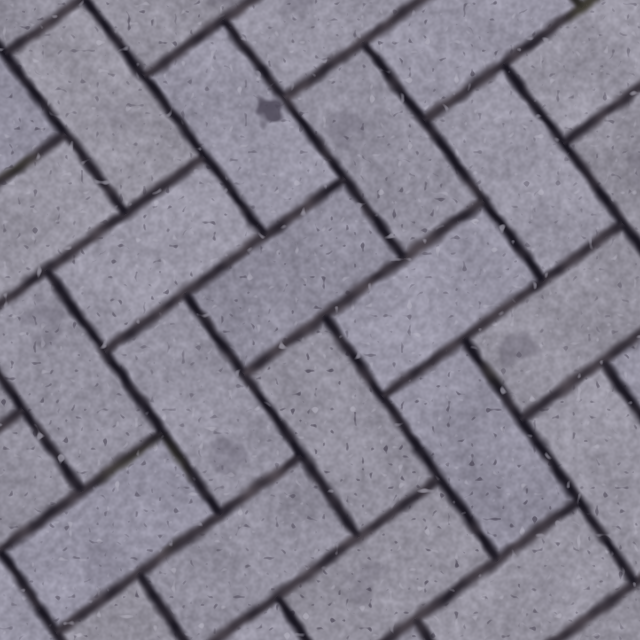
A Shadertoy shader for this texture:

```glsl
const vec3 STONE_DARK = vec3(0.45, 0.44, 0.49);
const vec3 STONE_PALE = vec3(0.63, 0.62, 0.68);
const vec3 PIT = vec3(0.27, 0.25, 0.31);
const vec3 FLECK = vec3(0.74, 0.73, 0.78);
const vec3 SOIL = vec3(0.33, 0.30, 0.33);
const vec3 SHADOW = vec3(0.10, 0.09, 0.13);
const vec3 MOSS = vec3(0.27, 0.27, 0.18);

struct Brick { vec2 id; vec2 pos; vec2 size; };

float hash(vec2 p) {
    vec3 q = fract(p.xyx * vec3(0.1031, 0.1030, 0.0973));
    q += dot(q, q.yzx + 33.33);
    return fract((q.x + q.y) * q.z);
}

float cornerSlope(vec2 cell, vec2 corner, vec2 f) {
    float angle = 6.2832 * hash(cell + corner);
    return dot(vec2(cos(angle), sin(angle)), f - corner);
}

float gradientNoise(vec2 p) {
    vec2 cell = floor(p), f = p - cell;
    vec2 w = f * f * f * (f * (f * 6.0 - 15.0) + 10.0);
    float low = mix(cornerSlope(cell, vec2(0, 0), f), cornerSlope(cell, vec2(1, 0), f), w.x);
    float high = mix(cornerSlope(cell, vec2(0, 1), f), cornerSlope(cell, vec2(1, 1), f), w.x);
    return mix(low, high, w.y);
}

float fbm(vec2 p, int octaves) {
    float sum = 0.0, amplitude = 1.0;
    for (int i = 0; i < octaves; i++) {
        sum += amplitude * gradientNoise(p);
        p = mat2(1.6, 1.2, -1.2, 1.6) * p + 7.3;
        amplitude *= 0.55;
    }
    return sum;
}

// Bricks two cells long; the cell's diagonal index picks brick and half
Brick herringbone(vec2 grid) {
    vec2 cell = floor(grid);
    float k = mod(cell.x - cell.y, 4.0);
    bool rising = k < 1.5;
    vec2 shift = rising ? vec2(k, 0.0) : vec2(0.0, 3.0 - k);
    return Brick(cell - shift, grid - cell + shift, rising ? vec2(2, 1) : vec2(1, 2));
}

// Depth inside a rounded box, positive towards its middle
float insideDepth(vec2 pos, vec2 size, float radius) {
    vec2 q = abs(pos - 0.5 * size) - 0.5 * size + radius;
    return radius - length(max(q, 0.0)) - min(max(q.x, q.y), 0.0);
}

float blot(vec2 p, vec2 center, float radius, float wobble) {
    return 1.0 - smoothstep(0.5 * radius, 1.2 * radius, length(p - center) + wobble * radius);
}

vec3 stoneColor(vec2 p, Brick brick) {
    vec2 seed = brick.id * 3.7;
    float tint = hash(brick.id + 40.0) - 0.5;
    float tone = 0.68 + 0.28 * tint + 0.32 * fbm(p * 11.0 + seed, 3) + 0.42 * fbm(p * 75.0, 2);
    vec3 color = mix(STONE_DARK, STONE_PALE, clamp(tone, 0.0, 1.15));
    color += vec3(0.008, 0.006, -0.012) * (hash(brick.id + 71.0) - 0.4);

    // Pits and pale grit
    float rough = 0.5 + 0.5 * hash(brick.id + 13.0);
    float pits = smoothstep(0.34, 0.56, gradientNoise(p * 82.0 + 19.0));
    float grit = smoothstep(0.36, 0.58, gradientNoise(p * 68.0 + 53.0));
    color = mix(color, PIT, 0.65 * rough * pits);
    color = mix(color, FLECK, 0.5 * grit);

    // Faint stain at a random spot on each brick
    vec2 spot = brick.size * (0.2 + 0.6 * vec2(hash(brick.id + 5.0), hash(brick.id + 9.0)));
    float stain = blot(brick.pos, spot, 0.2, gradientNoise(p * 40.0));
    return mix(color, PIT, 0.3 * stain * pow(hash(brick.id + 23.0), 2.0));
}

vec3 jointColor(vec2 p, float steep) {
    float shade = mix(0.45, 0.88, steep) + 0.55 * fbm(p * 22.0 + 31.0, 2);
    vec3 color = mix(SOIL, SHADOW, clamp(shade, 0.0, 1.0));
    color = mix(color, MOSS, 0.6 * smoothstep(0.3, 0.55, gradientNoise(p * 6.0 + 3.0)));
    float crumbs = smoothstep(0.34, 0.56, gradientNoise(p * 58.0 + 11.0));
    return mix(color, FLECK, 0.6 * crumbs);
}

void mainImage(out vec4 fragColor, in vec2 fragCoord) {
    vec2 p = fragCoord / iResolution.xy;

    // Slightly bent, tilted paving grid
    float row = (p.y - 0.53) / 0.43;
    vec2 bent = p + vec2(0.0065, 0.005) * row * row;
    mat2 axes = mat2(0.1253, 0.0905, 0.0921, -0.1257);
    vec2 grid = inverse(axes) * (bent - vec2(0.0716, 0.5768));
    grid += 0.018 * vec2(fbm(p * 24.0, 2), fbm(p * 24.0 + 60.0, 2));
    Brick brick = herringbone(grid);

    vec3 color = stoneColor(p, brick);
    float darkSpot = blot(p, vec2(0.423, 0.827), 0.022, gradientNoise(p * 50.0));
    color = mix(color, PIT, 0.75 * darkSpot);

    // Joints: steep ones are darker and a little narrower
    vec2 edge = min(brick.pos, brick.size - brick.pos);
    float steep = smoothstep(-0.05, 0.05, edge.y - edge.x);
    float depth = insideDepth(brick.pos, brick.size, 0.07);
    float pixel = 6.5 / iResolution.y;
    float reach = 0.088 - 0.008 * steep + 0.035 * fbm(p * 30.0 + 17.0, 2);
    float joint = 1.0 - smoothstep(0.015 - pixel, reach + pixel, depth);
    color = mix(color, jointColor(p, steep), joint);

    fragColor = vec4(color, 1.0);
}
```
